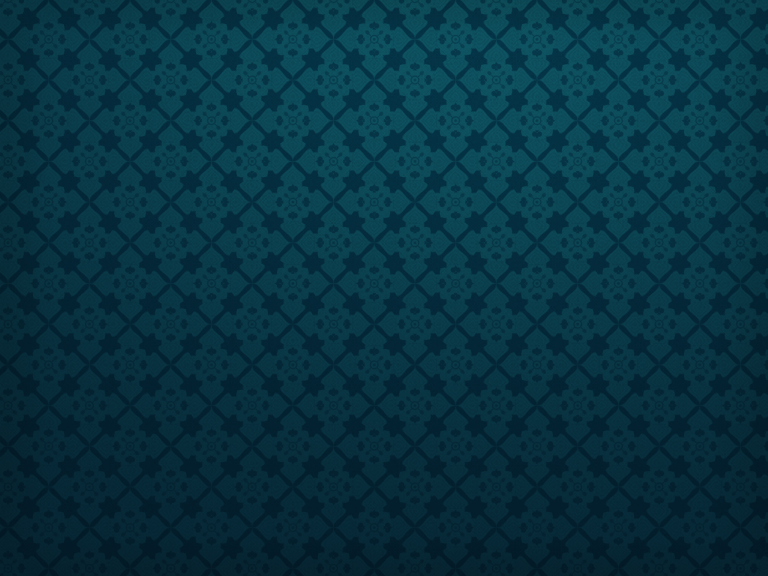
Reproduce this pattern procedurally as a WebGL 2 fragment shader.

```glsl
#version 300 es
precision highp float;

uniform vec2 u_resolution;
out vec4 fragColor;

#define PERIOD 0.1413
#define ORIGIN vec2(0.0139, 0.8611)
#define LIGHT_CENTRE vec2(0.62, 0.95)
#define LIGHT_FALLOFF vec2(1.8, 2.3)
#define GROUND_DARK vec3(0.010, 0.098, 0.150)
#define GROUND_LIT vec3(0.018, 0.205, 0.280)
#define MOTIF_DARK vec3(0.022, 0.133, 0.188)
#define MOTIF_LIT vec3(0.055, 0.325, 0.380)
#define LINE_SPACING 0.036
#define WEAVE_ROWS 384.0
#define WEAVE_DEPTH 0.05

float hash(vec2 p) {
    vec3 q = fract(vec3(p.xyx) * 0.1031);
    q += dot(q, q.yzx + 33.33);
    return fract((q.x + q.y) * q.z);
}

// Nearest centre of a staggered lattice; cells are diamonds.
vec2 diamondCell(vec2 p) {
    vec2 a = p - round(p);
    vec2 b = fract(p) - 0.5;
    return abs(a.x) + abs(a.y) < abs(b.x) + abs(b.y) ? a : b;
}

float fill(float d, float px) {
    return 1.0 - smoothstep(-px, px, d);
}

// Half width of the pointed petal, with a notch below its shoulders.
float petalWidth(float y) {
    float ogee = pow(smoothstep(0.5, 0.29, y), 1.3);
    return 0.155 * ogee - 0.042 * smoothstep(0.285, 0.245, y);
}

// Four ogee petals joined by a square body; q is folded so q.y >= q.x.
float motifDistance(vec2 q) {
    float petal = max((q.x - petalWidth(q.y)) * 0.75, q.y - 0.5);
    float body = q.y - 0.195 + 0.012 * smoothstep(0.13, 0.2, q.x);
    return min(petal, body);
}

// Small bud with two round lobes and a raised tip.
float budDistance(vec2 q) {
    float lobes = length(q - vec2(0.029, 0.165)) - 0.032;
    float tip = max(q.x * 0.8 + (q.y - 0.222) * 0.6, 0.16 - q.y);
    float stem = max(q.x - 0.018, abs(q.y - 0.132) - 0.014);
    return min(min(lobes, tip), stem);
}

// Ring, corner leaves and diagonal spokes at the heart of the motif.
float heartDistance(vec2 q) {
    float ring = abs(length(q) - 0.047) - 0.008;
    float pip = length(q) - 0.017;
    vec2 diagonal = vec2(q.x + q.y, q.y - q.x) * 0.7071;
    float leaf = length((diagonal - vec2(0.118, 0.0)) * vec2(0.75, 1.0)) - 0.022;
    float spoke = max(abs(diagonal.y) - 0.006, abs(diagonal.x - 0.075) - 0.025);
    return min(min(ring, pip), min(leaf, spoke));
}

void main() {
    vec2 uv = gl_FragCoord.xy / u_resolution;
    vec2 p = gl_FragCoord.xy / u_resolution.y;
    float px = 0.8 / (u_resolution.y * PERIOD);

    // Fold each cell into one petal
    vec2 q = abs(diamondCell((p - ORIGIN) / PERIOD));
    if (q.x > q.y) q = q.yx;

    // Solid motif with its cut-outs
    float edge = motifDistance(q);
    float motif = fill(edge, px);
    float cuts = max(fill(budDistance(q), px), 0.75 * fill(heartDistance(q), px));
    float frame = fill(abs(max(q.y - 0.235, q.x + q.y - 0.31)) - 0.004, px);
    motif *= 1.0 - 0.85 * cuts;
    motif *= 1.0 - 0.18 * frame;

    // Fine engraved lines following the petal outline
    float lines = 0.5 + 0.5 * cos(6.2832 * edge / LINE_SPACING);
    motif *= 1.0 - 0.16 * lines * smoothstep(0.2, 0.25, q.y);

    // Soft light from above, fading towards the lower corners
    vec2 away = uv - LIGHT_CENTRE;
    float light = exp(-dot(away * away, LIGHT_FALLOFF));
    vec3 ground = mix(GROUND_DARK, GROUND_LIT, light);
    vec3 figure = mix(MOTIF_DARK, MOTIF_LIT, light);
    vec3 color = mix(ground, figure, motif);

    // Woven grain
    vec2 thread = floor(p * WEAVE_ROWS);
    float grain = hash(thread) - 0.5 + 0.4 * (mod(thread.x + thread.y, 2.0) - 0.5);
    color *= 1.0 + WEAVE_DEPTH * grain;

    // Dim the outer rim
    vec2 rim = smoothstep(vec2(0.0), vec2(0.08), min(uv, 1.0 - uv));
    color *= mix(0.9, 1.0, rim.x * rim.y);

    fragColor = vec4(color, 1.0);
}
```
